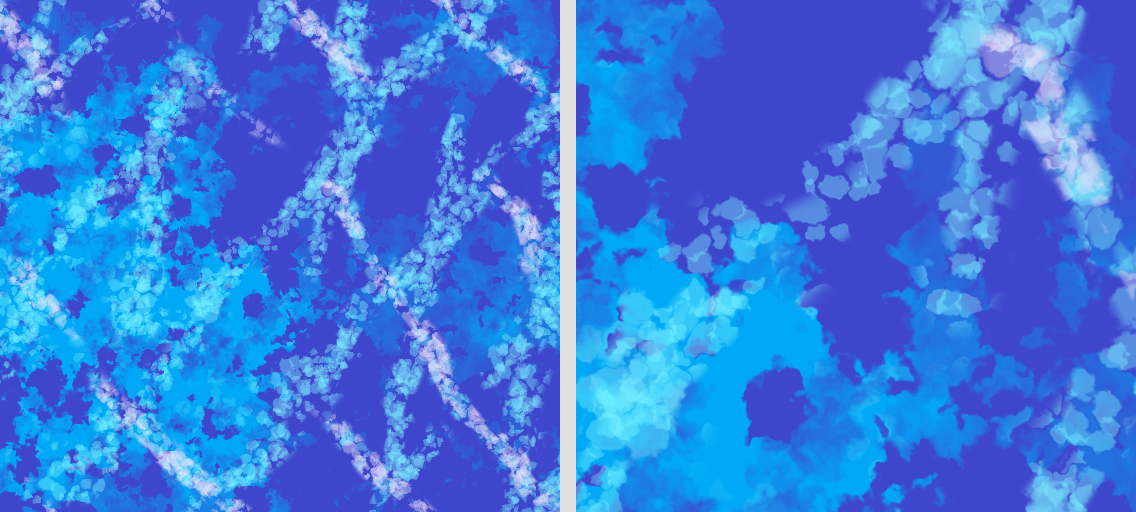
Left: the whole. Right: its middle third, enlarged.
Give the GLSL for this texture, as a WebGL 1 fragment shader.

```glsl
precision highp float;
// Ragged azure clouds on indigo, crossed by puffy cyan and pale lilac veins.
uniform vec2 u_resolution;

#define PATCH_SCALE 3.5
#define MOTTLE_SCALE 20.0
#define PUFF_SCALE 46.0
#define AZURE_COVER 0.47
#define CYAN_WIDTH 0.028
#define PALE_WIDTH 0.019
#define CYAN_SPACING 0.25
#define PALE_SPACING 0.24
#define VEIN_BEND 0.50
#define CLUMPING 1.30
#define PUFF_OPACITY 0.40

const vec3 INDIGO = vec3(0.245, 0.275, 0.800);
const vec3 AZURE = vec3(0.000, 0.660, 0.960);
const vec3 CYAN = vec3(0.490, 0.960, 1.000);
const vec3 PALE = vec3(0.930, 0.890, 0.980);

float hash(vec2 p) {
  vec3 q = fract(vec3(p.xyx) * 0.1031);
  q += dot(q, q.yzx + 33.33);
  return fract((q.x + q.y) * q.z);
}

float noise(vec2 p) {
  vec2 cell = floor(p);
  vec2 f = fract(p);
  f = f * f * (3.0 - 2.0 * f);
  float low = mix(hash(cell), hash(cell + vec2(1.0, 0.0)), f.x);
  float high = mix(hash(cell + vec2(0.0, 1.0)), hash(cell + 1.0), f.x);
  return mix(low, high, f.y);
}

// Rotating every octave hides the lattice.
float fbm(vec2 p) {
  const mat2 turn = mat2(0.8, 0.6, -0.6, 0.8);
  float sum = 0.0;
  float weight = 0.5;
  float total = 0.0;
  for (int i = 0; i < 4; i++) {
    sum += weight * noise(p);
    total += weight;
    weight *= 0.66;
    p = turn * p * 2.03 + 17.3;
  }
  return sum / total;
}

// Density of one family of bent, broken, roughly parallel lines.
float veins(vec2 p, float normalAngle, float spacing, float width, float seed) {
  vec2 normal = vec2(cos(normalAngle), sin(normalAngle));
  float along = dot(p, vec2(-normal.y, normal.x));
  float bend = noise(p * 2.2 + seed) + 0.35 * noise(p * 9.0 + seed);
  float across = dot(p, normal) / spacing + VEIN_BEND * bend + seed;
  float dist = abs(fract(across) - 0.5) * spacing / width;
  float line = floor(across);
  float presence = noise(vec2(along * 6.0 + seed, line * 7.0 + seed));
  return exp(-dist * dist) * smoothstep(0.05, 0.7, presence);
}

// Stacks translucent discs at two sizes, gathered into clumps.
float puffs(float density, vec2 p, float seed) {
  float clear = 1.0;
  float scale = PUFF_SCALE;
  for (int size = 0; size < 2; size++) {
    vec2 grid = p * scale + seed;
    vec2 home = floor(grid);
    for (int i = 0; i < 9; i++) {
      float row = floor(float(i) / 3.0);
      vec2 cell = home + vec2(float(i) - 3.0 * row, row) - 1.0;
      vec2 center = cell + vec2(hash(cell + 3.7), hash(cell + 8.1));
      float radius = mix(0.45, 0.8, hash(cell + 5.3));
      float disc = 1.0 - smoothstep(0.75 * radius, radius, distance(grid, center));
      float level = density + CLUMPING * (noise(center * 0.33) - 0.5);
      float chance = hash(cell + 1.9);
      clear *= 1.0 - PUFF_OPACITY * disc * smoothstep(chance, chance + 0.15, level);
    }
    scale *= 1.7;
    seed += 29.0;
  }
  return (1.0 - clear) * smoothstep(0.03, 0.22, density);
}

void main() {
  vec2 p = gl_FragCoord.xy / u_resolution.y + 3.0;

  // Fine wobble that roughens every outline.
  vec2 wobble = vec2(fbm(p * 55.0), fbm(p * 55.0 + 51.0)) - 0.5;
  vec2 q = p + 0.020 * wobble;

  // Azure clouds: holed, ragged cover times a slowly varying strength.
  float broad = 0.65 * noise(p * PATCH_SCALE) + 0.35 * noise(p * PATCH_SCALE * 2.3 + 9.0);
  float mottle = fbm(q * MOTTLE_SCALE + 31.0) - 0.5;
  float field = 0.5 + 0.95 * (broad - 0.5) + 2.1 * mottle;
  float cover = smoothstep(AZURE_COVER, AZURE_COVER + 0.15, field);
  float strength = smoothstep(0.32, 0.70, 0.5 * noise(p * 2.4 + 71.0) + 0.5 * broad);
  float grain = 1.0 + 2.2 * (fbm(q * MOTTLE_SCALE * 1.5 + 5.0) - 0.5);
  float azure = cover * clamp(mix(0.22, 1.0, strength) * grain, 0.0, 1.0);

  // Cyan veins climb to the right, pale veins fall to the right.
  float rising = veins(p, 2.40, CYAN_SPACING, CYAN_WIDTH, 13.0);
  float steep = veins(p, 2.95, CYAN_SPACING * 1.15, CYAN_WIDTH, 37.0);
  float falling = veins(p, 0.73, PALE_SPACING, PALE_WIDTH, 5.0);
  float cyanDensity = max(max(rising, steep), 0.7 * falling) * 0.75 + 0.12 * azure;
  float cyan = puffs(cyanDensity, q, 83.0);
  float pale = puffs(0.85 * falling, q, 47.0);

  vec3 color = mix(INDIGO, AZURE, azure);
  color = mix(color, CYAN, cyan);
  color = mix(color, PALE, pale);
  gl_FragColor = vec4(color, 1.0);
}
```
